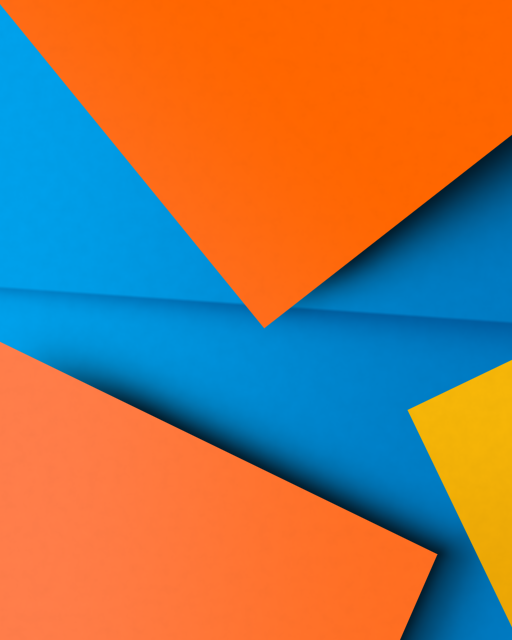
Write a Shadertoy shader that draws this background.

```glsl
// Overlapping orange and yellow paper sheets casting soft shadows on creased blue paper.

const vec3 BLUE_LIT = vec3(0.00, 0.63, 0.92);
const vec3 BLUE_DIM = vec3(0.00, 0.48, 0.76);
const vec3 SHADOW_COLOR = vec3(0.01, 0.09, 0.14);
const vec3 CREASE_COLOR = vec3(0.00, 0.28, 0.53);
const vec3 ORANGE_DEEP = vec3(1.00, 0.40, 0.00);
const vec3 ORANGE_SOFT = vec3(1.00, 0.43, 0.13);
const vec3 CORAL = vec3(1.00, 0.49, 0.29);
const vec3 YELLOW_LIT = vec3(0.96, 0.71, 0.03);
const vec3 YELLOW_DIM = vec3(0.92, 0.65, 0.02);

vec2 hashGradient(vec2 cell) {
    vec2 q = fract(cell * vec2(0.1031, 0.1137));
    q += dot(q, q.yx + 33.33);
    float angle = 6.2832 * fract((q.x + q.y) * q.x * 17.0);
    return vec2(cos(angle), sin(angle));
}

float gradientNoise(vec2 p) {
    vec2 i = floor(p), f = fract(p);
    vec2 u = f * f * f * (f * (f * 6.0 - 15.0) + 10.0);
    float a = dot(hashGradient(i), f);
    float b = dot(hashGradient(i + vec2(1, 0)), f - vec2(1, 0));
    float c = dot(hashGradient(i + vec2(0, 1)), f - vec2(0, 1));
    float d = dot(hashGradient(i + vec2(1, 1)), f - vec2(1, 1));
    return mix(mix(a, b, u.x), mix(c, d, u.x), u.y);
}

float paperGrain(vec2 p) {
    float sum = 0.0, amplitude = 0.5, scale = 45.0;
    for (int i = 0; i < 3; i++) {
        sum += amplitude * gradientNoise(p * scale);
        amplitude *= 0.6;
        scale *= 2.1;
    }
    return sum;
}

// Signed distance to the line a-b, negative on its left side.
float edgeDistance(vec2 p, vec2 a, vec2 b) {
    vec2 dir = normalize(b - a);
    return dot(p - a, vec2(dir.y, -dir.x));
}

// Distances to the two edges of a sheet corner, listed counterclockwise.
vec2 cornerEdges(vec2 p, vec2 a, vec2 corner, vec2 b) {
    return vec2(edgeDistance(p, a, corner), edgeDistance(p, corner, b));
}

float sheetMask(vec2 edges, float pixel) {
    return 1.0 - smoothstep(-0.75 * pixel, 0.75 * pixel, max(edges.x, edges.y));
}

// Position along a-b: 0 at a, 1 at b.
float along(vec2 p, vec2 a, vec2 b) {
    return dot(p - a, b - a) / dot(b - a, b - a);
}

float softShadow(float dist, float width) {
    return exp(-pow(max(dist, 0.0) / width, 1.35));
}

vec3 bluePaper(vec2 p, float pixel) {
    float dimming = smoothstep(-0.1, 0.85, p.x + 0.12 * (0.5 - p.y));
    vec3 color = mix(BLUE_LIT, BLUE_DIM, dimming);
    // The upper layer ends in a crease that shades the layer below it.
    float depth = edgeDistance(p, vec2(0.8, 0.496), vec2(0.0, 0.551));
    depth = -depth;
    float below = smoothstep(-2.0 * pixel, 2.0 * pixel, depth);
    float shade = below * softShadow(depth, mix(0.014, 0.034, p.x / 0.8));
    return mix(color, CREASE_COLOR, shade * mix(0.35, 0.6, smoothstep(0.0, 0.5, p.x)));
}

void mainImage(out vec4 fragColor, in vec2 fragCoord) {
    float pixel = 1.0 / iResolution.y;
    vec2 p = fragCoord * pixel;

    // Sheet corners
    vec2 topLeft = vec2(0.0, 0.9935), topTip = vec2(0.4128, 0.487), topRight = vec2(0.7995, 0.789);
    vec2 lowFoot = vec2(0.625, 0.0), lowTip = vec2(0.6836, 0.134), lowLeft = vec2(0.0, 0.466);
    vec2 sideTop = vec2(0.7995, 0.4375), sideTip = vec2(0.6367, 0.3594), sideFoot = vec2(0.7995, 0.0208);
    vec2 top = cornerEdges(p, topLeft, topTip, topRight);
    vec2 low = cornerEdges(p, lowFoot, lowTip, lowLeft);
    vec2 side = cornerEdges(p, sideTop, sideTip, sideFoot);

    vec3 color = bluePaper(p, pixel);

    // Shadows widen where the sheets lift away from the background
    float topLift = along(p, topTip, topRight);
    float topShadow = softShadow(top.y, mix(0.012, 0.075, clamp(topLift, 0.0, 1.0)));
    topShadow *= smoothstep(0.0, 0.4, topLift);
    float lowSpan = along(p, lowTip, lowLeft);
    float lowWidth = mix(0.034, 0.05, smoothstep(0.0, 0.05, low.x));
    float lowShadow = softShadow(length(max(low, 0.0)), lowWidth);
    lowShadow *= 1.0 - smoothstep(0.65, 1.0, lowSpan);
    color = mix(color, SHADOW_COLOR, 0.95 * max(topShadow, lowShadow));

    // Paper sheets
    vec3 yellow = mix(YELLOW_DIM, YELLOW_LIT, smoothstep(0.05, 0.4, p.y));
    vec3 orange = mix(ORANGE_SOFT, ORANGE_DEEP, smoothstep(0.75, 1.35, p.x + p.y));
    vec3 coral = mix(CORAL, ORANGE_SOFT, smoothstep(0.0, 0.68, p.x));
    color = mix(color, yellow, sheetMask(side, pixel));
    color = mix(color, coral, sheetMask(low, pixel));
    color = mix(color, orange, sheetMask(top, pixel));

    color *= 1.0 + 0.03 * paperGrain(p);
    fragColor = vec4(clamp(color, 0.0, 1.0), 1.0);
}
```
